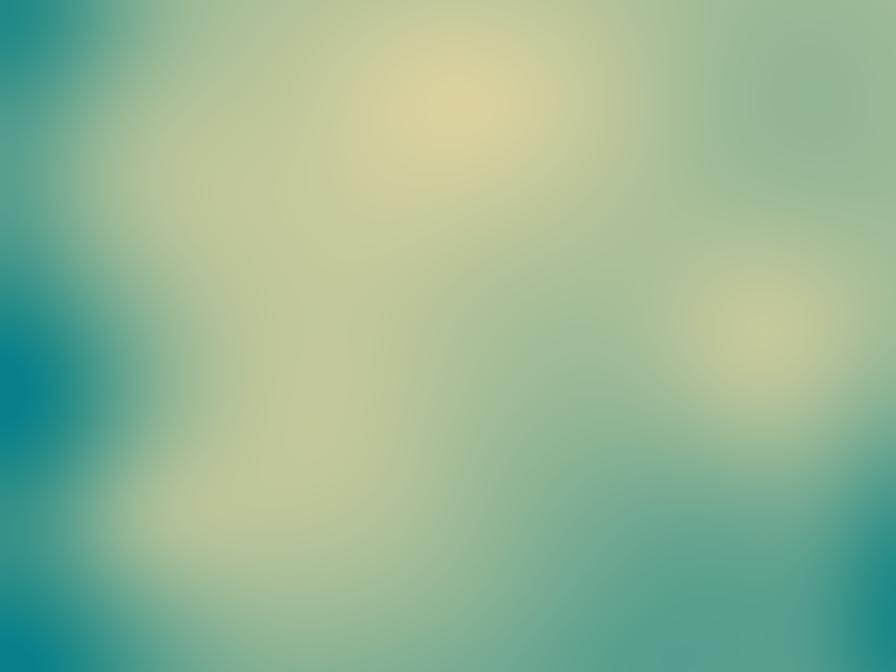
This background is drawn by a WebGL 2 fragment shader. Its source:

```glsl
#version 300 es
precision highp float;
// Soft blurred backdrop: cream and sage glows fading into teal edges.
uniform vec2 u_resolution;
out vec4 fragColor;

// Elliptical Gaussian falloff, 1 at the centre.
float glow(vec2 p, vec2 centre, vec2 radius) {
    vec2 d = (p - centre) / radius;
    return exp(-dot(d, d));
}

vec2 hashGradient(vec2 cell) {
    float h = fract(sin(dot(cell, vec2(127.1, 311.7))) * 4375.85);
    return vec2(cos(6.2832 * h), sin(6.2832 * h));
}

float gradientNoise(vec2 p) {
    vec2 i = floor(p), f = p - i;
    vec2 w = f * f * f * (f * (f * 6.0 - 15.0) + 10.0);
    vec2 e = vec2(0.0, 1.0);
    float low = mix(dot(hashGradient(i), f),
                    dot(hashGradient(i + e.yx), f - e.yx), w.x);
    float high = mix(dot(hashGradient(i + e.xy), f - e.xy),
                     dot(hashGradient(i + e.yy), f - e.yy), w.x);
    return mix(low, high, w.y);
}

// Warmth runs from 0 (teal) to 1 (cream).
float warmth(vec2 p) {
    float w = 0.66;

    // Light pools
    w += 0.18 * glow(p, vec2(0.70, 0.85), vec2(0.26, 0.20));
    w += 0.09 * glow(p, vec2(0.47, 0.57), vec2(0.25, 0.25));
    w += 0.08 * glow(p, vec2(0.43, 0.29), vec2(0.25, 0.18));
    w += 0.13 * glow(p, vec2(0.21, 0.23), vec2(0.13, 0.12));
    w += 0.05 * glow(p, vec2(0.25, 0.76), vec2(0.14, 0.16));
    w += 0.15 * glow(p, vec2(1.14, 0.49), vec2(0.16, 0.18));

    // Sage hollows
    w -= 0.28 * glow(p, vec2(1.04, 0.13), vec2(0.32, 0.24));
    w -= 0.09 * glow(p, vec2(1.20, 0.84), vec2(0.24, 0.25));
    w -= 0.03 * glow(p, vec2(0.83, 0.46), vec2(0.22, 0.20));

    // Teal edges and corners
    w -= 0.42 * glow(p, vec2(1.36, 0.10), vec2(0.13, 0.28));
    w -= 0.16 * glow(p, vec2(0.75, -0.06), vec2(0.75, 0.14));
    w -= 0.60 * glow(p, vec2(0.00, 0.41), vec2(0.22, 0.20));
    w -= 0.60 * glow(p, vec2(0.00, 0.00), vec2(0.24, 0.22));
    w -= 0.50 * glow(p, vec2(0.00, 1.00), vec2(0.20, 0.18));
    w -= 0.22 * glow(p, vec2(0.00, 0.70), vec2(0.12, 0.22));

    // Faint cloudiness
    w += 0.012 * gradientNoise(p * 5.0);
    return clamp(w, 0.03, 0.87);
}

void main() {
    vec2 p = gl_FragCoord.xy / u_resolution * vec2(4.0 / 3.0, 1.0);
    float w = warmth(p);

    vec3 teal = vec3(0.0, 0.49, 0.51);
    vec3 cream = vec3(1.0, 0.876, 0.64);
    vec3 colour = mix(teal, cream, w);

    // Bluer tint in the deepest teal
    colour.b += 0.04 * (1.0 - smoothstep(0.0, 0.15, w));
    fragColor = vec4(colour, 1.0);
}
```
